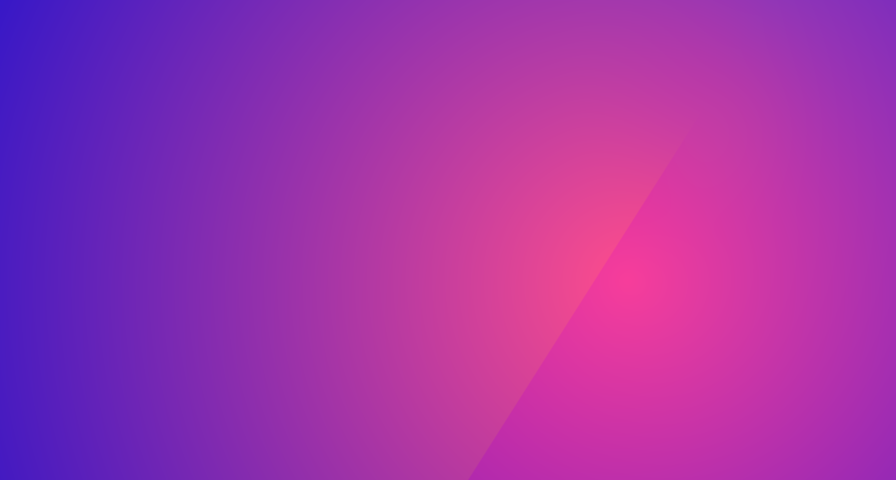
Give the GLSL for this background, as a WebGL 2 fragment shader.

```glsl
#version 300 es
precision highp float;

uniform vec2 u_resolution;
out vec4 outColor;

const float TAU = 6.2831853;

// Radial glow, in units of canvas height
const vec2 GLOW_CENTER = vec2(1.308, 0.415);
const float GLOW_RADIUS = 1.434;
const vec3 GLOW_PINK = vec3(1.0, 0.27, 0.62);
const vec3 GLOW_BLUE = vec3(0.15, 0.03, 0.85);

// Angular tint that starts and ends at a diagonal seam
const vec2 SWEEP_APEX = vec2(1.478, 0.793);
const vec2 SEAM_SLOPE = vec2(-0.634, -1.0);
const vec3 TINT_WARM = vec3(0.95, 0.52, 0.05);
const vec3 TINT_COOL = vec3(0.25, 0.60, 0.65);
const vec3 TINT_DEEP = vec3(0.75, 0.0, 0.50);
const vec3 TINT_APEX = vec3(0.65, 0.43, 0.40);
const float TINT_STRENGTH = 0.12;
const float APEX_SOFTNESS = 0.30;

vec3 radialGlow(vec2 p) {
    float t = clamp(distance(p, GLOW_CENTER) / GLOW_RADIUS, 0.0, 1.0);
    return mix(GLOW_PINK, GLOW_BLUE, t);
}

vec3 sweepTint(vec2 p, float pixel) {
    vec2 q = p - SWEEP_APEX;
    vec2 along = normalize(SEAM_SLOPE);
    vec2 across = vec2(along.y, -along.x);
    float side = dot(q, across);
    float reach = dot(q, along);

    // Clockwise turn from the seam, warm to cool to deep
    float turn = fract(atan(side, reach + 1e-5) / TAU);
    vec3 tint = mix(TINT_WARM, TINT_COOL, clamp(turn * 2.0, 0.0, 1.0));
    tint = mix(tint, TINT_DEEP, clamp(turn * 2.0 - 1.0, 0.0, 1.0));

    // Smooth the seam across about one pixel
    if (reach > 0.0 && abs(side) < pixel) {
        tint = mix(TINT_DEEP, TINT_WARM, smoothstep(-pixel, pixel, side));
    }

    // Dissolve the seam toward its upper end
    return mix(TINT_APEX, tint, smoothstep(0.0, APEX_SOFTNESS, length(q)));
}

void main() {
    vec2 p = gl_FragCoord.xy / u_resolution.y;
    vec3 color = radialGlow(p);
    color = mix(color, sweepTint(p, 1.0 / u_resolution.y), TINT_STRENGTH);
    outColor = vec4(color, 1.0);
}
```
